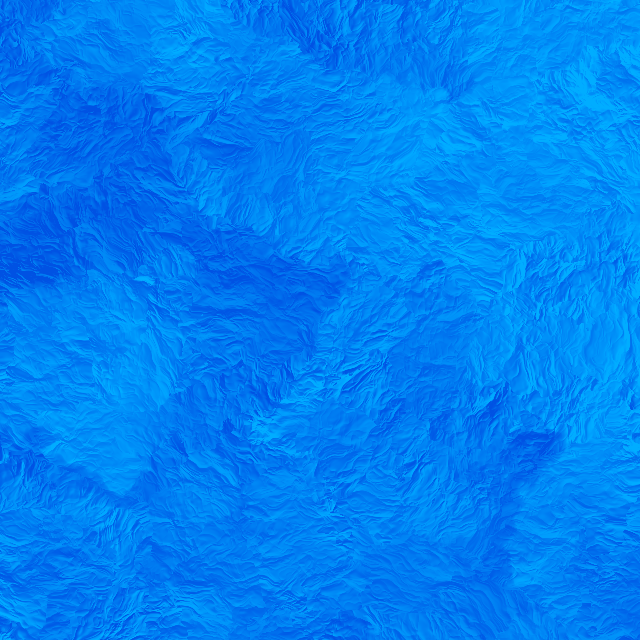
This texture is drawn by a WebGL 1 fragment shader. Its source:

```glsl
precision highp float;

// Crumpled blue foil: ragged facets set broad tone, grain direction and roughness,
// and short, lightly stretched ridge noise forms the wrinkles, which are shaded
// by their slope towards a light that swings with the tilt of each facet.

uniform vec2 u_resolution;

float hash(vec2 p) {
  vec3 q = fract(vec3(p.xyx) * 0.1031);
  q += dot(q, q.yzx + 33.33);
  return fract((q.x + q.y) * q.z);
}

vec2 hash2(vec2 p) {
  return vec2(hash(p), hash(p + 57.3));
}

float noise(vec2 p) {
  vec2 i = floor(p), f = fract(p);
  f = f * f * f * (f * (f * 6.0 - 15.0) + 10.0);
  return mix(mix(hash(i), hash(i + vec2(1.0, 0.0)), f.x),
             mix(hash(i + vec2(0.0, 1.0)), hash(i + 1.0), f.x), f.y);
}

vec2 noise2(vec2 p) {
  return vec2(noise(p), noise(p + 31.7)) - 0.5;
}

mat2 rotate(float a) {
  return mat2(cos(a), sin(a), -sin(a), cos(a));
}

// Soft-edged cells: x = tilted tone, y = roughness, z = random of nearest cell
vec3 facets(vec2 p) {
  vec2 cell = floor(p), f = fract(p);
  vec2 sum = vec2(0.0);
  float total = 0.0, nearest = 9.0, id = 0.0;
  for (int y = -1; y <= 1; y++) {
    for (int x = -1; x <= 1; x++) {
      vec2 o = vec2(float(x), float(y));
      vec2 c = cell + o;
      vec2 d = o + hash2(c) - f;
      float dist = dot(d, d);
      float w = exp(-30.0 * dist);
      float tone = hash(c + 11.9) + 0.8 * dot(d, hash2(c + 5.1) - 0.5);
      sum += w * vec2(tone, hash(c + 23.7));
      total += w;
      if (dist < nearest) {
        nearest = dist;
        id = hash(c + 41.3);
      }
    }
  }
  return vec3(sum / max(total, 1e-9), id);
}

// Height of the wrinkles, slightly longer along the grain than across it
float wrinkles(vec2 p, mat2 grain) {
  vec2 q = grain * p * vec2(9.0, 13.0) + 20.0;
  q += 0.5 * noise2(q * 0.9) + 0.22 * noise2(q * 3.1) + 0.08 * noise2(q * 8.0);
  float h = 0.0, a = 0.06;
  for (int i = 0; i < 5; i++) {
    h += a * (1.0 - abs(2.0 * noise(q) - 1.0));
    q = rotate(0.6) * q * 1.93 + 7.3;
    a *= 0.57;
  }
  return h;
}

void main() {
  vec2 p = gl_FragCoord.xy / min(u_resolution.x, u_resolution.y);

  // Ragged sheet divided into large and small facets
  vec2 ragged = p + 0.09 * noise2(p * 6.0) + 0.05 * noise2(p * 19.0)
              + 0.025 * noise2(p * 47.0) + 0.012 * noise2(p * 110.0);
  vec3 large = facets(rotate(0.6) * ragged * 3.6 + 3.0);
  vec3 small = facets(rotate(1.1) * ragged * 9.0 + 40.0);

  // Wrinkle slope towards the light, softly limited
  float along = 0.3 + 2.4 * (large.z - 0.5) + 1.3 * (small.z - 0.5);
  mat2 grain = rotate(-along);
  float lightAngle = 1.65 + 0.8 * along;
  vec2 toLight = vec2(cos(lightAngle), sin(lightAngle)) * 0.0011;
  float slope = (wrinkles(p, grain) - wrinkles(p + toLight, grain)) / 0.0011;
  slope /= sqrt(1.0 + 0.1 * slope * slope);
  float roughness = (0.5 + 0.6 * large.y + 0.4 * small.y)
                  * (0.6 + 0.8 * noise(p * 17.0 + 5.0));

  // Broad tone plus relief
  float green = 0.492 + 0.15 * (large.x - 0.5) + 0.065 * (small.x - 0.5)
              + 0.11 * (noise(p * 2.7 + 9.0) - 0.5)
              + 0.046 * roughness * slope;
  green = clamp(green, 0.32, 0.68);
  float blue = min(0.91 + 0.33 * (green - 0.38), 1.0);
  gl_FragColor = vec4(0.0, green, blue, 1.0);
}
```
